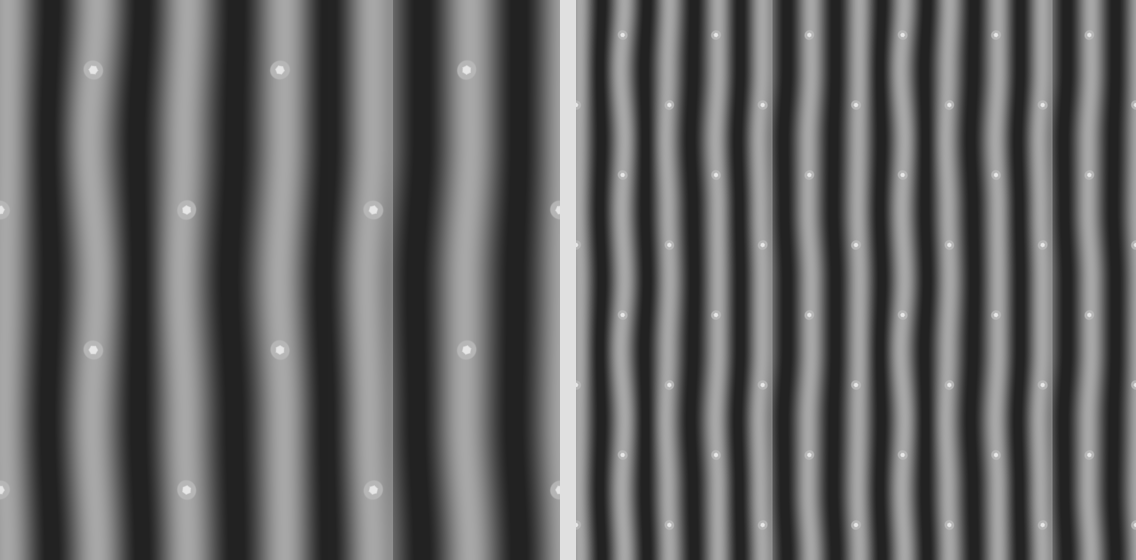
Left: one tile. Right: repeated 2 by 2.
A WebGL 1 fragment shader for this pattern:

```glsl
precision highp float;

uniform vec2 u_resolution;

const float TAU = 6.2831853;

float hash(vec2 p) {
  return fract(sin(dot(p, vec2(127.1, 311.7))) * 43758.5453);
}

// Value noise whose lattice wraps after a whole number of cells
float wrappedNoise(vec2 uv, vec2 cells) {
  vec2 p = uv * cells;
  vec2 i = floor(p);
  vec2 f = p - i;
  f = f * f * (3.0 - 2.0 * f);
  float low = mix(hash(mod(i, cells)), hash(mod(i + vec2(1.0, 0.0), cells)), f.x);
  float high = mix(hash(mod(i + vec2(0.0, 1.0), cells)), hash(mod(i + 1.0, cells)), f.x);
  return mix(low, high, f.y);
}

// Six soft vertical folds that sway a little along their length
float foldShade(vec2 uv) {
  float sway = (wrappedNoise(uv, vec2(6.0, 4.0)) - 0.5) * 0.026;
  float wave = 0.5 + 0.5 * cos(TAU * 6.0 * (uv.x + sway));
  return mix(0.135, 0.655, max(0.0, (wave - 0.06) / 0.94));
}

// One vertical join: a lit edge on its left, a faint shadow on its right
float addJoin(float shade, float x, float pixel) {
  float offset = fract(x - 0.702 + 0.5) - 0.5;
  float rightSide = smoothstep(-0.5 * pixel, 0.5 * pixel, offset);
  float falloff = exp(-abs(offset) * 60.0);
  float lit = mix(shade, 0.64, 0.6 * falloff);
  float shadowed = shade * (1.0 - 0.1 * falloff);
  return mix(lit, shadowed, rightSide);
}

float hexagonDistance(vec2 p, float apothem) {
  p = abs(p);
  return max(p.x * 0.866 + p.y * 0.5, p.y) - apothem;
}

// Staggered studs, three per row in four rows, each turned at random
float addStuds(float shade, vec2 uv, float pixel) {
  float row = floor(uv.y * 4.0);
  float across = uv.x * 3.0 - 0.5 * mod(row, 2.0);
  float column = floor(across + 0.5);
  vec2 p = vec2((across - column) / 3.0, uv.y - (row + 0.5) / 4.0);

  float angle = TAU * hash(vec2(mod(column, 3.0), mod(row, 4.0)) + 17.0);
  float c = cos(angle);
  float s = sin(angle);
  p = mat2(c, s, -s, c) * p;

  float halo = length(p * vec2(1.0, 0.94)) - 0.0166;
  float core = hexagonDistance(p, 0.0072);
  shade = mix(shade, 0.72, 0.9 * (1.0 - smoothstep(-pixel, pixel, halo)));
  return mix(shade, 0.9, 1.0 - smoothstep(-pixel, pixel, core));
}

void main() {
  vec2 uv = gl_FragCoord.xy / u_resolution;
  float pixel = 1.0 / min(u_resolution.x, u_resolution.y);

  float shade = foldShade(uv);
  shade = addJoin(shade, uv.x, pixel);
  shade = addStuds(shade, uv, pixel);

  gl_FragColor = vec4(vec3(shade), 1.0);
}
```
